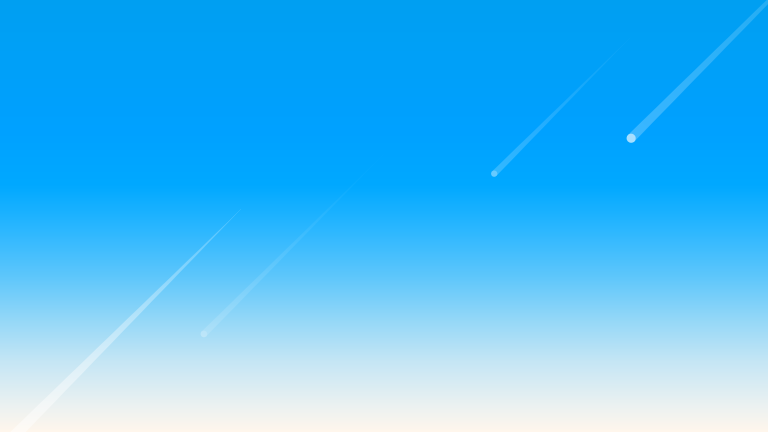
This background is drawn by a WebGL 2 fragment shader. Its source:

```glsl
#version 300 es
precision highp float;
// Blue daytime sky fading to a warm horizon, crossed by four diagonal meteors.

uniform vec2 u_resolution;
out vec4 fragColor;

// All lengths are in canvas heights.
const vec2 TRAIL_DIRECTION = vec2(0.70711, 0.70711);
const vec3 METEOR_COLOR = vec3(1.0);

// Sky stops from zenith to horizon: rgb colour, height in w.
const int STOP_COUNT = 9;
const vec4 SKY_STOPS[STOP_COUNT] = vec4[](
    vec4(0.00, 0.624, 0.945, 1.000),
    vec4(0.00, 0.630, 1.000, 0.700),
    vec4(0.00, 0.660, 1.000, 0.572),
    vec4(0.15, 0.710, 1.000, 0.479),
    vec4(0.36, 0.775, 0.985, 0.363),
    vec4(0.58, 0.845, 0.970, 0.259),
    vec4(0.77, 0.900, 0.958, 0.164),
    vec4(0.92, 0.945, 0.945, 0.062),
    vec4(1.00, 0.965, 0.925, 0.000));

// Meteor shape: head x, head y, head radius, trail length.
const int METEOR_COUNT = 4;
const vec4 METEOR_SHAPES[METEOR_COUNT] = vec4[](
    vec4(1.461, 0.680, 0.0105, 0.780),
    vec4(1.144, 0.598, 0.0072, 0.445),
    vec4(0.472, 0.227, 0.0076, 0.590),
    vec4(0.023, -0.019, 0.0130, 0.756));

// Meteor opacity: head, trail at the head, trail at the tip.
const vec3 METEOR_OPACITY[METEOR_COUNT] = vec3[](
    vec3(0.65, 0.23, 0.08),
    vec3(0.40, 0.20, 0.03),
    vec3(0.26, 0.13, 0.01),
    vec3(0.50, 0.48, 0.20));

vec3 skyColor(float height) {
    vec3 color = SKY_STOPS[0].rgb;
    for (int i = 1; i < STOP_COUNT; i++) {
        float blend = (SKY_STOPS[i - 1].w - height) / (SKY_STOPS[i - 1].w - SKY_STOPS[i].w);
        color = mix(color, SKY_STOPS[i].rgb, clamp(blend, 0.0, 1.0));
    }
    return color;
}

// Antialiased coverage of a signed distance.
float coverage(float dist, float pixel) {
    return clamp(0.5 - dist / pixel, 0.0, 1.0);
}

// Opacity of a round head with a trail tapering to a point.
float meteorOpacity(vec2 p, vec4 shape, vec3 opacity, float pixel) {
    vec2 offset = p - shape.xy;
    float along = dot(offset, TRAIL_DIRECTION);
    float across = abs(dot(offset, vec2(-TRAIL_DIRECTION.y, TRAIL_DIRECTION.x)));
    float progress = clamp(along / shape.w, 0.0, 1.0);

    float halfWidth = shape.z * (1.0 - progress);
    float trailDistance = max(across - halfWidth, max(-along, along - shape.w));
    float trail = coverage(trailDistance, pixel) * mix(opacity.y, opacity.z, progress);
    float head = coverage(length(offset) - shape.z, pixel);
    return mix(trail, opacity.x, head);
}

void main() {
    float pixel = 1.0 / u_resolution.y;
    vec2 p = gl_FragCoord.xy * pixel;
    vec3 color = skyColor(p.y);

    for (int i = 0; i < METEOR_COUNT; i++) {
        float opacity = meteorOpacity(p, METEOR_SHAPES[i], METEOR_OPACITY[i], pixel);
        color = mix(color, METEOR_COLOR, opacity);
    }
    fragColor = vec4(color, 1.0);
}
```
